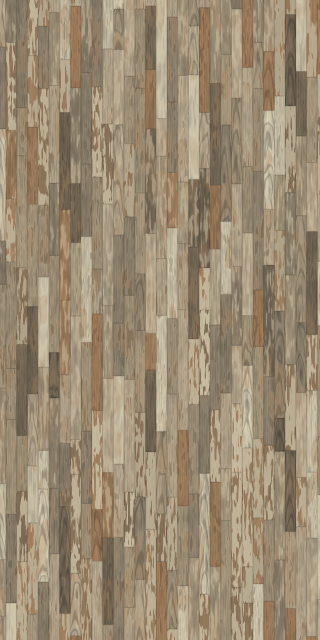
This texture is drawn by a Shadertoy shader. Its source:

```glsl
// Weathered wood strips: thirty narrow columns cut into planks of random length.
// Each plank hashes a tone and a kind of wear (flaked paint, arched grain, stain);
// the wear is carved from blended cellular noise stretched along the plank.

float hash(vec2 p) {
    vec3 a = fract(vec3(p.xyx) * 0.1031);
    a += dot(a, a.yzx + 33.33);
    return fract((a.x + a.y) * a.z);
}

// Random cell values blended by distance to their jittered centres
float cellNoise(vec2 p) {
    vec2 cell = floor(p), f = p - cell;
    float sum = 0.0, total = 0.0;
    for (int y = -1; y <= 1; y++)
    for (int x = -1; x <= 1; x++) {
        vec2 o = vec2(x, y), id = cell + o;
        vec2 d = o + vec2(hash(id + 17.3), hash(id + 71.9)) - f;
        float w = exp(-7.0 * dot(d, d));
        sum += w * hash(id + 5.7);
        total += w;
    }
    return sum / total;
}

vec3 plankTone(float h) {
    if (h < 0.27) return vec3(0.64, 0.58, 0.48);
    if (h < 0.45) return vec3(0.71, 0.65, 0.55);
    if (h < 0.64) return vec3(0.56, 0.51, 0.43);
    if (h < 0.77) return vec3(0.45, 0.40, 0.33);
    if (h < 0.90) return vec3(0.62, 0.49, 0.36);
    return vec3(0.80, 0.76, 0.66);
}

// Plank ends are shifted at random around an even spacing
float plankEnd(float column, float row) {
    return row + 0.62 * hash(vec2(column + 9.0, row + 40.0));
}

vec3 planks(vec2 p) {
    float u = p.x * 29.8 + 0.45;
    float column = floor(u), across = u - column;
    float along = p.y * 4.0 + 7.0 * hash(vec2(column, 3.0));
    float row = floor(along);
    if (along < plankEnd(column, row)) row -= 1.0;

    vec2 id = vec2(column, row + 20.0);
    float tone = hash(id + 2.1), kind = hash(id + 61.4);
    vec2 q = vec2(across, p.y * 29.8) + 90.0 * vec2(hash(id + 8.8), hash(id + 33.1));
    float grain = cellNoise(q * vec2(8.0, 0.7));
    float blotch = cellNoise(q * vec2(1.4, 0.45));
    float speck = cellNoise(q * vec2(5.0, 1.6));

    // Base tone with fibres, stains and specks
    vec3 color = plankTone(tone) * (0.98 + 0.06 * (hash(id + 12.6) - 0.5));
    color *= 1.0 + 0.16 * (grain - 0.5) + 0.16 * (blotch - 0.5) + 0.10 * (speck - 0.5);
    color = mix(color, vec3(0.61, 0.47, 0.34), 0.35 * smoothstep(0.58, 0.85, blotch));

    float flake = 0.45 * grain + 0.3 * speck + 0.25 * blotch;
    if (kind < 0.20) {
        // Pale paint flaked off down to brown wood
        vec3 paint = mix(color, vec3(0.78, 0.73, 0.62), 0.75);
        vec3 bare = mix(vec3(0.43, 0.36, 0.28), vec3(0.59, 0.45, 0.32), hash(id + 4.4));
        float worn = smoothstep(0.50, 0.60, flake + 0.12 * (hash(id + 6.2) - 0.5));
        color = mix(paint, bare * (0.9 + 0.2 * grain), 0.85 * worn);
    } else if (kind < 0.32) {
        // Arched growth rings
        float bow = across - 0.5;
        float rings = sin(q.y * 2.2 + 26.0 * bow * bow + 9.0 * blotch + 3.0 * bow);
        color *= 1.0 - 0.17 * smoothstep(0.2, 0.9, rings);
    } else if (kind < 0.55) {
        // Faded remains of whitewash
        color = mix(color, vec3(0.76, 0.72, 0.62), 0.5 * smoothstep(0.53, 0.68, flake));
    } else {
        // Straight fibre lines and dark cracks
        color *= 1.0 + 0.035 * sin(across * 31.0 + 5.0 * blotch + sin(q.y * 0.6));
        color *= 1.0 - 0.22 * smoothstep(0.60, 0.75, flake);
    }

    // Thin dark seams, in strip widths
    float side = min(across, 1.0 - across);
    float end = min(along - plankEnd(column, row), plankEnd(column, row + 1.0) - along) * 7.45;
    color *= 1.0 - 0.15 * (1.0 - smoothstep(0.01, 0.09, min(side, end)));
    return color;
}

void mainImage(out vec4 fragColor, in vec2 fragCoord) {
    // Four samples per pixel smooth the plank edges
    vec3 color = vec3(0.0);
    for (int i = 0; i < 4; i++) {
        vec2 offset = vec2(i % 2, i / 2) * 0.5 - 0.25;
        color += planks((fragCoord + offset) / iResolution.x);
    }
    fragColor = vec4(color * 0.25, 1.0);
}
```
